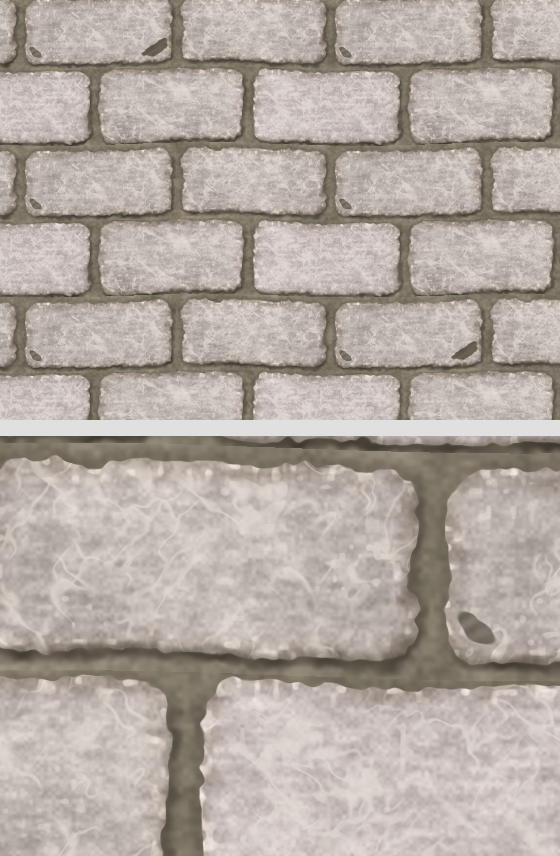
Top: the whole. Bottom: its middle third, enlarged.
Write a Shadertoy shader that draws this texture.

```glsl
// Weathered pale stone bricks in running bond with olive mortar joints.
// Each brick is a rounded box with a noisy outline, grained and scratched;
// the grain is seeded by brick parity, so a block of 2 x 2 bricks repeats.

const float ROWS = 5.538;        // courses over the canvas height
const float PITCH = 2.043;       // brick spacing, in course heights
const float TAU = 6.2831853;
const vec3 STONE = vec3(0.745, 0.706, 0.685);
const vec3 STONE_PINK = vec3(0.785, 0.745, 0.735);
const vec3 SCRATCH = vec3(0.89, 0.86, 0.83);
const vec3 MORTAR_DARK = vec3(0.41, 0.38, 0.32);
const vec3 MORTAR_LIGHT = vec3(0.61, 0.575, 0.505);
const vec3 SHADOW = vec3(0.24, 0.215, 0.18);

float hash(vec2 p) {
    vec3 a = fract(vec3(p.xyx) * 0.1031);
    a += dot(a, a.yzx + 33.33);
    return fract((a.x + a.y) * a.z);
}

float noise(vec2 p) {
    vec2 i = floor(p), f = fract(p);
    f = f * f * (3.0 - 2.0 * f);
    return mix(mix(hash(i), hash(i + vec2(1, 0)), f.x),
               mix(hash(i + vec2(0, 1)), hash(i + vec2(1, 1)), f.x), f.y);
}

float fbm(vec2 p) {
    float sum = 0.0, amp = 0.5;
    for (int i = 0; i < 4; i++) {
        sum += amp * noise(p);
        p = mat2(1.6, 1.2, -1.2, 1.6) * p + 7.1;
        amp *= 0.5;
    }
    return sum / 0.9375;
}

vec2 rotate(vec2 p, float angle) {
    float c = cos(angle), s = sin(angle);
    return vec2(c * p.x + s * p.y, c * p.y - s * p.x);
}

float roundBox(vec2 p, vec2 halfSize, float radius) {
    vec2 q = abs(p) - halfSize + radius;
    return length(max(q, 0.0)) + min(max(q.x, q.y), 0.0) - radius;
}

// Thin wandering lines, broken up by a patchy mask
float scratches(vec2 p, float threshold) {
    float ridge = 1.0 - abs(2.0 * noise(p + 0.8 * noise(p * 2.3)) - 1.0);
    return smoothstep(threshold, 1.0, ridge) * smoothstep(0.42, 0.68, noise(p * 0.7 + 31.0));
}

// Coverage of a tilted, rough sliver broken out of a brick
float chip(vec2 p, vec2 center, vec2 size, float angle) {
    vec2 q = rotate(p - center, angle);
    q.y += 0.9 * q.x * q.x;
    return 1.0 - smoothstep(0.75, 1.0, length(q / size) + 0.35 * (noise(p * 22.0) - 0.5));
}

vec3 stoneColor(vec2 q, vec2 seed, float d, float pink) {
    vec2 s = q + seed;
    vec3 color = mix(STONE, STONE_PINK, pink);
    // broad stains, horizontal bedding and fine grain
    color += 0.16 * (fbm(s * 2.6) - 0.5);
    color += 0.10 * (noise(s * vec2(7.0, 32.0)) - 0.5);
    color += 0.15 * (fbm(s * 19.0 + 5.0) - 0.5);
    color += 0.09 * (noise(s * 58.0) - 0.5);
    // pale scratches and flecks
    float marks = scratches(rotate(s, 0.6) * vec2(5.0, 9.0), 0.74)
                + 0.8 * scratches(rotate(s, -0.9) * vec2(6.0, 11.0) + 40.0, 0.74);
    marks += 0.7 * smoothstep(0.72, 0.88, noise(s * 27.0)) * smoothstep(0.4, 0.65, noise(s * 4.0));
    color = mix(color, SCRATCH, 0.7 * min(marks, 1.0));
    // worn rim: brownish grime with light crumbs
    float rim = smoothstep(-0.13, 0.0, d);
    color -= rim * vec3(0.13, 0.14, 0.16) * (0.25 + noise(s * 12.0));
    return color + 0.18 * rim * smoothstep(0.6, 0.85, noise(s * 24.0 + 9.0));
}

vec3 mortarColor(vec2 p, float upright) {
    float tone = 0.7 * fbm(p * vec2(5.0, 9.0)) + 0.3 * noise(p * 36.0);
    return mix(MORTAR_DARK, MORTAR_LIGHT, clamp(tone * 1.3 - 0.07 - 0.2 * upright, 0.0, 1.0));
}

void mainImage(out vec4 fragColor, in vec2 fragCoord) {
    float pixel = ROWS / iResolution.y;
    vec2 p = vec2(fragCoord.x, iResolution.y - fragCoord.y) * pixel;   // y runs downward
    p.y -= 0.024 * cos(TAU * (p.x - 0.67) / (2.0 * PITCH));            // sagging courses

    // Brick cell and position inside it
    float row = floor(p.y + 0.101);
    float odd = mod(row, 2.0);
    float along = (p.x - mix(0.279, 1.245, odd)) / PITCH;
    float col = floor(along);
    float second = mod(col, 2.0);
    vec2 q = vec2((along - col - 0.5) * PITCH, p.y + 0.101 - row - 0.5);
    vec2 seed = vec2(second, odd) * vec2(17.3, 23.7) + 11.0;

    // Uneven outline
    vec2 halfSize = vec2(0.945 + 0.02 * (second - 0.5) * (2.0 * odd - 1.0), mix(0.422, 0.468, odd));
    float d = roundBox(q, halfSize, 0.15);
    d += 0.075 * (fbm((q + seed) * 5.0) - 0.5) + 0.03 * (noise((q + seed) * 21.0) - 0.5);

    // Mortar with contact shadow, deepest below and to the right of a brick
    vec2 outward = sign(q) * max(abs(q) - halfSize + 0.15, 0.0001);
    float lean = max(dot(normalize(outward), vec2(0.45, 0.89)), 0.0);
    float upright = smoothstep(0.0, 0.06, abs(q.x) - halfSize.x + 0.03);
    vec3 color = mortarColor(p, upright);
    float shade = 1.0 - smoothstep(0.0, 0.055, abs(d - 0.012));
    shade *= (0.25 + 0.65 * lean) * (0.55 + 0.7 * noise(p * 9.0));
    color = mix(color, SHADOW, min(shade, 1.0));

    // Stone face
    vec3 stone = stoneColor(q, seed, d, odd * second);
    stone = mix(stone, SHADOW, 0.45 * lean * smoothstep(-0.045, 0.0, d));
    color = mix(color, stone, 1.0 - smoothstep(-pixel, pixel, d));

    // Small corner chips on alternate bricks, large slivers on a few
    float corner = (1.0 - odd) * (1.0 - second) * chip(q, vec2(-0.84, 0.27), vec2(0.11, 0.05), 0.7);
    float large = step(mod(row, 4.0), 0.5) * step(abs(row - 2.0 * col), 0.5);
    float sliver = large * chip(q, vec2(0.77, 0.25), vec2(0.22, 0.085), -0.5);
    vec3 broken = mix(SHADOW, MORTAR_DARK, 0.3 + 0.9 * noise(rotate(q, -0.5) * vec2(8.0, 30.0)));
    color = mix(color, broken, max(0.75 * corner, 0.9 * sliver));

    fragColor = vec4(clamp(color, 0.0, 1.0), 1.0);
}
```
